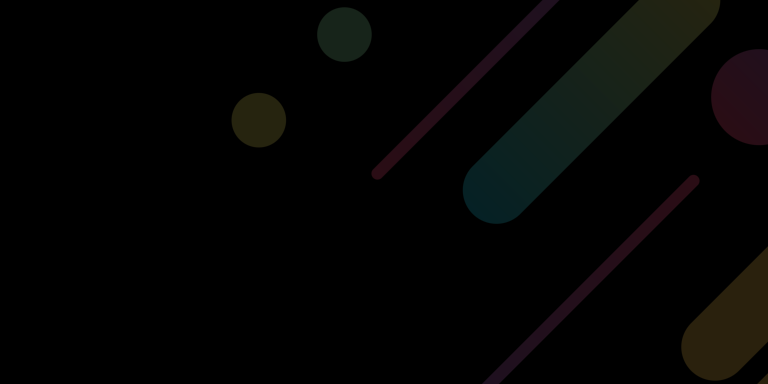
Write a Shadertoy shader that draws this background.

```glsl
// Dim rounded bars and dots, slanted at 45 degrees, on a black background.
// Each shape is a capsule distance function (a dot has zero length), filled
// with a two-colour gradient along the slant and blended with a soft edge.

const vec3 TEAL   = vec3(0.02, 0.13, 0.145);
const vec3 GREEN  = vec3(0.09, 0.14, 0.10);
const vec3 OLIVE  = vec3(0.15, 0.14, 0.06);
const vec3 AMBER  = vec3(0.165, 0.13, 0.05);
const vec3 RED    = vec3(0.165, 0.05, 0.08);
const vec3 PURPLE = vec3(0.115, 0.065, 0.125);

const float DOT_RADIUS  = 0.071;
const float THIN_RADIUS = 0.0157;
const float WIDE_RADIUS = 0.0878;

// Coordinates along and across the slant, measured from the start point
vec2 slantCoords(vec2 p, vec2 start) {
    vec2 d = p - start;
    return vec2(d.x + d.y, d.y - d.x) * 0.70710678;
}

// Distance to a capsule lying on the first axis
float capsule(vec2 q, float len, float radius) {
    q.x -= clamp(q.x, 0.0, len);
    return length(q) - radius;
}

// Paints a bar; heading is +1 for up-right and -1 for down-left
vec3 paintBar(vec3 base, vec2 p, vec2 start, float heading, float len,
              float radius, vec3 startColor, vec3 endColor) {
    vec2 q = slantCoords(p, start) * heading;
    float pixel = 1.0 / iResolution.y;
    float coverage = 1.0 - smoothstep(-0.75 * pixel, 0.75 * pixel, capsule(q, len, radius));
    float t = clamp((q.x + radius) / (len + 2.0 * radius), 0.0, 1.0);
    return mix(base, mix(startColor, endColor, t), coverage);
}

// Paints a dot with the same slanted gradient
vec3 paintDot(vec3 base, vec2 p, vec2 center, float radius, vec3 low, vec3 high) {
    return paintBar(base, p, center, 1.0, 0.0, radius, low, high);
}

void mainImage(out vec4 fragColor, in vec2 fragCoord) {
    // Height spans 0 to 1; width spans 0 to 2
    vec2 p = fragCoord / iResolution.y;
    p.x *= 2.0 * iResolution.y / iResolution.x;
    vec3 color = vec3(0.0);

    // Dots
    color = paintDot(color, p, vec2(0.897, 0.910), DOT_RADIUS, GREEN, GREEN);
    color = paintDot(color, p, vec2(0.674, 0.687), DOT_RADIUS, OLIVE, OLIVE);
    color = paintDot(color, p, vec2(1.977, 0.747), 0.125, RED, mix(RED, PURPLE, 0.8));

    // Thin bars
    color = paintBar(color, p, vec2(0.983, 0.548), 1.0, 0.70, THIN_RADIUS, RED, PURPLE);
    color = paintBar(color, p, vec2(1.806, 0.529), -1.0, 0.80, THIN_RADIUS, RED, PURPLE);

    // Wide bars
    color = paintBar(color, p, vec2(1.293, 0.505), 1.0, 0.70, WIDE_RADIUS, TEAL, OLIVE);
    color = paintBar(color, p, vec2(1.862, 0.0965), 1.0, 0.60, WIDE_RADIUS, AMBER, AMBER);
    color = paintBar(color, p, vec2(1.896, -0.200), 1.0, 0.60, WIDE_RADIUS, AMBER, AMBER);

    fragColor = vec4(color, 1.0);
}
```
